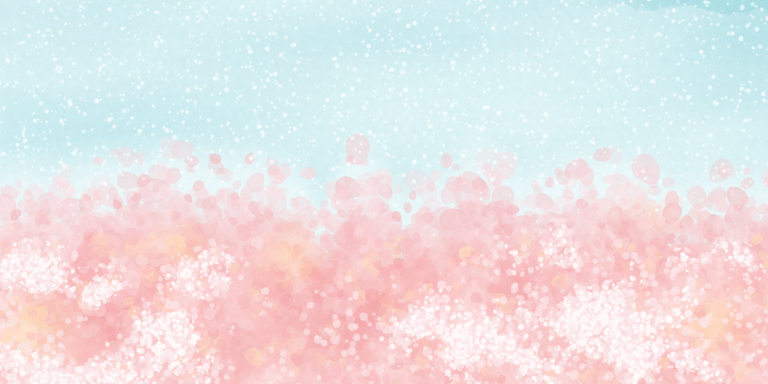
This background is drawn by a Shadertoy shader. Its source:

```glsl
vec4 hash(vec2 cell, float seed) {
    vec4 q = fract(cell.xyxy * vec4(.1031, .1030, .0973, .1099) + seed * .377);
    q += dot(q, q.wzxy + 33.33);
    return fract((q.xxyz + q.yzzw) * q.zywx);
}

float blob(vec2 p, vec2 centre, vec2 radius) {
    vec2 d = (p - centre) / radius;
    return exp(-dot(d, d));
}

// Layered, warped sines give soft pigment variation
float wash(vec2 p) {
    float sum = 0., amp = .5;
    for (int i = 0; i < 5; i++) {
        sum += amp * sin(p.x + 1.4 * sin(p.y * 1.1)) * sin(p.y + 1.7 * sin(p.x * .9));
        p = mat2(1.5, 1.2, -1.2, 1.5) * p + 2.7;
        amp *= .55;
    }
    return sum;
}

// Height of the foliage along the canvas
float crest(float x) {
    vec2 q = vec2(x, 0.);
    return .49 + .055 * blob(q, vec2(.48, 0.), vec2(.27, 1.))
        - .09 * blob(q, vec2(.84, 0.), vec2(.04, 1.))
        + .07 * blob(q, vec2(.94, 0.), vec2(.06, 1.))
        - .05 * blob(q, vec2(1.05, 0.), vec2(.04, 1.))
        + .06 * blob(q, vec2(1.24, 0.), vec2(.07, 1.))
        + .05 * blob(q, vec2(1.57, 0.), vec2(.11, 1.)) + .008 * sin(x * 31.);
}

// Pink ground, tinted with rose and peach pools
vec3 foliage(vec2 p) {
    float rose = blob(p, vec2(.87, .20), vec2(.16, .11)) + blob(p, vec2(.61, .10), vec2(.08, .08))
        + .8 * blob(p, vec2(.27, .17), vec2(.12, .08)) + .7 * blob(p, vec2(1.38, .24), vec2(.17, .06));
    float peach = blob(p, vec2(.76, .33), vec2(.06, .06)) + blob(p, vec2(.08, .15), vec2(.09, .07))
        + blob(p, vec2(1.86, .15), vec2(.09, .07)) + .7 * blob(p, vec2(.47, .36), vec2(.07, .05))
        + .5 * blob(p, vec2(1.70, .45), vec2(.10, .04));
    vec3 pink = mix(vec3(.98, .775, .775), vec3(.965, .83, .85), smoothstep(.25, .52, p.y));
    pink = mix(pink, vec3(.955, .65, .66), .6 * min(rose, 1.));
    pink = mix(pink, vec3(1., .86, .70), .8 * min(peach, 1.));
    return pink + vec3(.01, .09, .085) * wash(p * 11.);
}

// Translucent oval petals, one per jittered cell
void petals(inout vec3 col, vec2 p, float size, float seed, float px) {
    vec2 base = floor(p / size);
    for (int y = -1; y <= 1; y++)
    for (int x = -1; x <= 1; x++) {
        vec2 cell = base + vec2(x, y);
        vec4 r = hash(cell, seed), s = hash(cell, seed + 5.3);
        vec2 centre = (cell + .5 + (r.xy - .5) * .8) * size;
        float depth = crest(centre.x) + .15 * (s.x * s.x - .35) - centre.y;
        if (depth < 0.) continue;
        float a = 6.283 * r.z;
        vec2 d = mat2(cos(a), sin(a), -sin(a), cos(a)) * (p - centre);
        float radius = size * mix(.36, .6, r.w);
        float dist = length(d * vec2(1., 1.3 + .25 * d.x / radius)) - radius;
        float cover = smoothstep(px, -px, dist) * mix(.3, .75, s.y);
        cover *= .85 + .15 * smoothstep(-.3 * radius, 0., dist);
        vec3 tint = mix(foliage(centre), vec3(.985, .91, .92), .75 * s.z * s.z);
        tint = mix(tint, vec3(.95, .63, .65), .6 * smoothstep(.72, 1., s.w));
        tint = mix(tint, vec3(1., .87, .73), .8 * step(s.w, .07) * step(centre.y, .38));
        col = mix(col, tint, cover);
    }
}

// Round flecks whose radius shrinks to nothing where amount is low
float flecks(vec2 p, float size, float seed, float amount, float px) {
    vec2 base = floor(p / size);
    float cover = 0.;
    for (int y = -1; y <= 1; y++)
    for (int x = -1; x <= 1; x++) {
        vec2 cell = base + vec2(x, y);
        vec4 r = hash(cell, seed);
        float grow = smoothstep(0., .1, amount - r.z);
        float dist = length(p - (cell + .5 + (r.xy - .5) * .9) * size) - size * mix(.25, .55, r.w) * grow;
        cover = max(cover, smoothstep(px, -px, dist) * grow * mix(.7, 1., r.x));
    }
    return cover;
}

void mainImage(out vec4 fragColor, in vec2 fragCoord) {
    vec2 p = fragCoord / iResolution.xy * vec2(2., 1.);
    float px = 1. / iResolution.y;
    // Sky wash with darker bands and a pale horizon
    float tone = wash(p * vec2(2.2, 7.) + 1.3);
    vec3 col = mix(vec3(.80, .922, .938), vec3(.865, .953, .962), .5 + .75 * tone);
    col = mix(col, vec3(.88, .96, .965), .6 * blob(p, vec2(1.05, .72), vec2(.5, .16)));
    col = mix(col, vec3(.75, .905, .925), .7 * blob(p, vec2(.22, .66), vec2(.42, .09)));
    col = mix(col, vec3(.76, .91, .93), .5 * blob(p, vec2(1., .9), vec2(.3, .05)));
    col = mix(col, vec3(.70, .885, .905), .75 * blob(p, vec2(2., .93), vec2(.24, .16)));
    float cloud = .985 + .02 * wash(p * 19.) - .02 * smoothstep(1.7, 1.9, p.x);
    col = mix(col, vec3(.62, .85, .875), .6 * smoothstep(1.45, 1.8, p.x) * smoothstep(-.004, .006, p.y - cloud));
    float top = crest(p.x);
    col = mix(col, vec3(.935, .975, .98), .85 * smoothstep(.13, -.02, p.y - top));

    // Foliage ground, then petals from broad to fine
    float ground = smoothstep(.05, .15, top - p.y + .05 * wash(p * 19.));
    col = mix(col, foliage(p), ground);
    for (int i = 0; i < 5; i++)
        petals(col, p, .074 - .011 * float(i), 2.1 + 3.7 * float(i), px);

    // Blossom clusters, broken into clumps
    float bloom = blob(p, vec2(.08, .31), vec2(.09, .06)) + blob(p, vec2(.22, .26), vec2(.12, .05))
        + blob(p, vec2(.54, .29), vec2(.09, .06)) + .7 * blob(p, vec2(.42, .14), vec2(.12, .07))
        + .9 * blob(p, vec2(1.14, .15), vec2(.12, .07)) + .8 * blob(p, vec2(1.43, .36), vec2(.14, .08))
        + blob(p, vec2(1.56, .17), vec2(.15, .08)) + .9 * blob(p, vec2(1.30, .06), vec2(.18, .06))
        + blob(p, vec2(1.88, .33), vec2(.13, .06)) + .8 * blob(p, vec2(1.7, .05), vec2(.20, .06))
        + .8 * blob(p, vec2(.22, .03), vec2(.24, .05)) + .25 * smoothstep(.42, .2, p.y);
    bloom *= .85 + 1.1 * wash(p * 15.);
    col = mix(col, vec3(.985, .91, .915), .5 * smoothstep(.4, .9, bloom));
    for (int i = 0; i < 3; i++) {
        float k = float(i);
        col = mix(col, vec3(.985, .905, .915), .8 * flecks(p, .024 - .003 * k, 31. + k, bloom * .9 - .05, px));
        col = mix(col, vec3(1., .985, .985), .95 * flecks(p, .019 - .003 * k, 47. + k, bloom * .9 - .25, px));
    }

    // Drifting snow and paper grain
    float snow = mix(.05, .15, smoothstep(.35, .65, p.y));
    col = mix(col, vec3(.98, .995, 1.), .85 * flecks(p, .0115, 61., snow, px));
    col = mix(col, vec3(1.), .7 * flecks(p + .3, .008, 73., snow * .8, px));
    col += .012 * wash(p * 95.);
    fragColor = vec4(clamp(col, 0., 1.), 1.);
}
```
